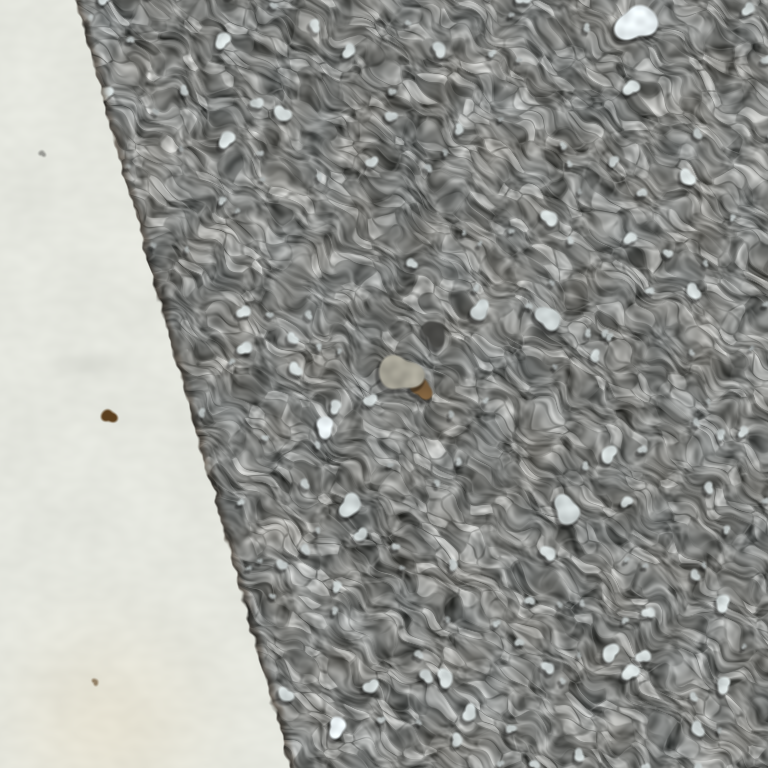
Reproduce this texture procedurally as a WebGL 1 fragment shader.

```glsl
precision highp float;
// Coarse grey asphalt beside a slanted band of off-white road paint.
uniform vec2 u_resolution;

const vec3 PAINT = vec3(0.895, 0.902, 0.872);
const vec3 PAINT_WARM = vec3(0.90, 0.87, 0.79);
const vec3 ASPHALT = vec3(0.505, 0.510, 0.500);
const vec3 CHIP = vec3(0.80, 0.83, 0.83);
const vec3 WHITE_STONE = vec3(0.90, 0.93, 0.94);
const vec3 TAN_STONE = vec3(0.64, 0.63, 0.58);
const vec3 DARK_STONE = vec3(0.29, 0.29, 0.28);
const vec3 RUST = vec3(0.36, 0.25, 0.12);
const float EDGE_TOP = 0.098;      // paint edge at the top of the canvas
const float EDGE_BOTTOM = 0.378;   // paint edge at the bottom
const float EDGE_ROUGHNESS = 0.006;
const vec2 GRAIN_DIR = vec2(0.82, -0.57);
const vec2 GRAIN_SCALE = vec2(38.0, 82.0);
const float GRAIN_BEND = 0.022;
const float GRAIN_CONTRAST = 0.30;
const float FLAKE_CONTRAST = 0.32;
const float CHIP_GRID = 23.0;
const float CHIP_SHARE = 0.36;

vec2 hash2(vec2 p) {
  p = vec2(dot(p, vec2(127.1, 311.7)), dot(p, vec2(269.5, 183.3)));
  return fract(sin(p) * 43758.545);
}

float cornerDot(vec2 cell, vec2 offset) {
  float angle = 6.2832 * hash2(cell).x;
  return dot(vec2(cos(angle), sin(angle)), offset);
}

float gradientNoise(vec2 p) {
  vec2 i = floor(p), f = fract(p);
  vec2 u = f * f * f * (f * (f * 6.0 - 15.0) + 10.0);
  vec2 e = vec2(1.0, 0.0);
  float low = mix(cornerDot(i, f), cornerDot(i + e, f - e), u.x);
  float high = mix(cornerDot(i + e.yx, f - e.yx), cornerDot(i + 1.0, f - 1.0), u.x);
  return mix(low, high, u.y);
}

// Random tone of the nearest cell, fading to a dark seam at its border.
float flakes(vec2 p) {
  vec2 base = floor(p);
  float nearest = 9.0, second = 9.0, tone = 0.0;
  for (int y = -1; y <= 1; y++) {
    for (int x = -1; x <= 1; x++) {
      vec2 cell = base + vec2(float(x), float(y));
      float d = length(cell + hash2(cell) - p);
      if (d < nearest) {
        second = nearest;
        nearest = d;
        tone = hash2(cell + 41.3).x - 0.5;
      } else {
        second = min(second, d);
      }
    }
  }
  return mix(-0.12, tone, smoothstep(0.0, 0.22, second - nearest));
}

// Coverage of an irregular, faceted pebble.
float pebble(vec2 p, vec2 center, float radius, float seed) {
  vec2 d = p - center;
  float a = atan(d.y, d.x);
  float outline = 1.0 + 0.20 * cos(2.0 * a + seed) + 0.10 * cos(3.0 * a + seed * 2.3);
  return 1.0 - smoothstep(-0.0025, 0.0025, length(d) - radius * outline);
}

// Lays a pebble over the ground with a dark rim at its lower left.
vec3 placeStone(vec3 ground, vec2 p, vec2 center, float radius, vec3 tint) {
  float seed = center.x * 37.0;
  float rim = pebble(p, center + vec2(-0.003, -0.005), radius * 1.08, seed);
  ground *= 1.0 - 0.38 * rim;
  float facet = 1.0 + 0.18 * gradientNoise((p - center) * 65.0 + seed);
  return mix(ground, tint * facet, pebble(p, center, radius, seed));
}

vec3 scatterChips(vec3 ground, vec2 p) {
  vec2 base = floor(p * CHIP_GRID);
  for (int y = -1; y <= 1; y++) {
    for (int x = -1; x <= 1; x++) {
      vec2 cell = base + vec2(float(x), float(y));
      vec2 pick = hash2(cell + 7.7);
      vec2 center = (cell + hash2(cell + 19.1)) / CHIP_GRID;
      float radius = mix(0.003, 0.011, pick.y * pick.y);
      vec3 chip = placeStone(ground, p, center, radius, CHIP * mix(0.8, 1.12, pick.y));
      ground = mix(ground, chip, step(pick.x, CHIP_SHARE) * 0.9);
    }
  }
  return ground;
}

vec3 asphalt(vec2 p) {
  vec2 bend = vec2(gradientNoise(p * 24.0), gradientNoise(p * 24.0 + 53.0));
  vec2 w = p + GRAIN_BEND * bend;
  vec2 q = vec2(dot(w, GRAIN_DIR), dot(w, vec2(-GRAIN_DIR.y, GRAIN_DIR.x))) * GRAIN_SCALE;
  float grain = gradientNoise(q) + 0.6 * gradientNoise(q * 2.1 + 17.0);
  float tone = GRAIN_CONTRAST * grain + FLAKE_CONTRAST * flakes(q * 0.95 + 5.0);
  tone += 0.07 * gradientNoise(p * 7.0);
  vec3 color = ASPHALT + tone + vec3(0.012, 0.0, -0.012) * gradientNoise(p * 18.0);
  color = scatterChips(color, p);
  // Landmark stones
  color = placeStone(color, p, vec2(0.566, 0.566), 0.015, DARK_STONE);
  color = placeStone(color, p, vec2(0.549, 0.494), 0.013, RUST + 0.12);
  color = placeStone(color, p, vec2(0.521, 0.514), 0.025, TAN_STONE);
  color = placeStone(color, p, vec2(0.625, 0.596), 0.012, CHIP);
  color = placeStone(color, p, vec2(0.714, 0.586), 0.015, CHIP);
  color = placeStone(color, p, vec2(0.423, 0.444), 0.012, WHITE_STONE);
  color = placeStone(color, p, vec2(0.456, 0.342), 0.014, CHIP);
  color = placeStone(color, p, vec2(0.738, 0.336), 0.017, CHIP);
  color = placeStone(color, p, vec2(0.439, 0.053), 0.012, WHITE_STONE);
  return placeStone(color, p, vec2(0.829, 0.970), 0.024, WHITE_STONE);
}

vec3 paint(vec2 p) {
  float mottle = 0.022 * gradientNoise(p * 14.0) + 0.018 * gradientNoise(p * vec2(45.0, 70.0));
  float stain = exp(-dot(p - vec2(0.14, 0.05), p - vec2(0.14, 0.05)) * 60.0);
  vec3 color = mix(PAINT, PAINT_WARM, 0.55 * stain) + mottle;
  vec2 smear = (p - vec2(0.12, 0.525)) / vec2(0.045, 0.014);
  color -= 0.055 * exp(-dot(smear, smear));
  color = mix(color, RUST, pebble(p, vec2(0.142, 0.458), 0.009, 0.6));
  color = mix(color, RUST, 0.6 * pebble(p, vec2(0.124, 0.112), 0.004, 2.0));
  return mix(color, DARK_STONE, 0.5 * pebble(p, vec2(0.055, 0.800), 0.004, 1.0));
}

void main() {
  vec2 p = gl_FragCoord.xy / u_resolution;
  float side = p.x - mix(EDGE_BOTTOM, EDGE_TOP, p.y);
  side += EDGE_ROUGHNESS * (gradientNoise(p * 32.0) + 0.7 * gradientNoise(p * 85.0));
  vec3 ground = asphalt(p);
  float fringe = 1.0 - smoothstep(0.0, 0.014, side);
  ground = mix(ground, ground * vec3(0.62, 0.58, 0.54), fringe);
  gl_FragColor = vec4(mix(paint(p), ground, smoothstep(-0.002, 0.002, side)), 1.0);
}
```
